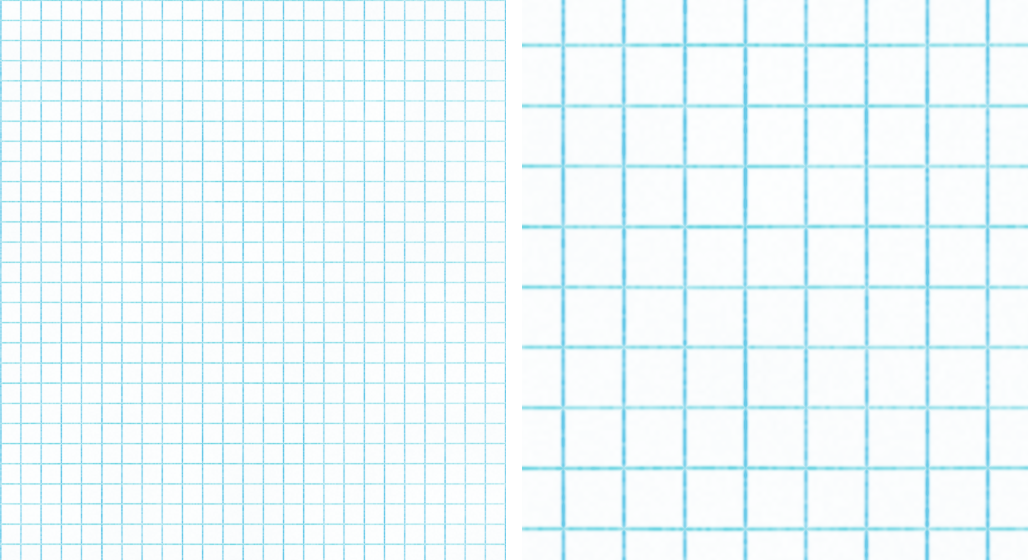
Left, the full canvas; right, a detail of the centre.
Write a WebGL 2 fragment shader that draws this pattern.

```glsl
#version 300 es
precision highp float;

uniform vec2 u_resolution;
out vec4 outColor;

const vec3 PAPER = vec3(0.986, 0.992, 0.994);
const vec3 BLUE_INK = vec3(0.41, 0.79, 0.91);
const vec3 TEAL_INK = vec3(0.45, 0.84, 0.89);

// Lengths are fractions of the canvas height
const vec2 PITCH = vec2(0.03605, 0.03598);
const vec2 FIRST_LINE = vec2(0.0015, 0.0005);
const float LINE_SIGMA = 0.0009;

float hash(vec2 p) {
    vec3 q = fract(p.xyx * vec3(0.1031, 0.1030, 0.0973));
    q += dot(q, q.yzx + 33.33);
    return fract((q.x + q.y) * q.z);
}

float valueNoise(vec2 p) {
    vec2 cell = floor(p);
    vec2 f = fract(p);
    f = f * f * (3.0 - 2.0 * f);
    float low = mix(hash(cell), hash(cell + vec2(1.0, 0.0)), f.x);
    float high = mix(hash(cell + vec2(0.0, 1.0)), hash(cell + vec2(1.0, 1.0)), f.x);
    return mix(low, high, f.y);
}

// Soft profile that keeps its total ink when the pixels are coarse
float softLine(float dist, float sigma, float pixel) {
    float blurred = sqrt(sigma * sigma + 0.083 * pixel * pixel);
    return sigma / blurred * exp(-0.5 * dist * dist / (blurred * blurred));
}

// Ink of one family of parallel lines; seed separates the two families
float ruledLines(float across, float along, float pitch, float seed, float pixel) {
    float index = floor(across / pitch + 0.5);
    float lane = index * 7.0 + seed;
    float shift = (hash(vec2(lane, 3.0)) - 0.5) * 0.0004;
    float wobble = (valueNoise(vec2(along * 12.0, lane)) - 0.5) * 0.0003;
    float dist = across - index * pitch - shift - wobble;

    // Uneven printing along each line and between lines
    float grain = mix(0.78, 1.22, valueNoise(vec2(along * 380.0, lane + 2.0)));
    float patches = mix(0.85, 1.15, valueNoise(vec2(along * 20.0, lane + 4.0)));
    float strength = mix(0.88, 1.12, hash(vec2(lane, 9.0)));
    return softLine(dist, LINE_SIGMA, pixel) * grain * patches * strength;
}

// Distance to the nearest crossing
float crossingDistance(vec2 p, vec2 pitch) {
    return length(p - floor(p / pitch + 0.5) * pitch);
}

void main() {
    float pixel = 1.0 / u_resolution.y;
    vec2 uv = gl_FragCoord.xy / u_resolution;
    vec2 p = gl_FragCoord.xy * pixel;
    vec2 grid = vec2(p.x, 1.0 - p.y) - FIRST_LINE;

    float vertical = ruledLines(grid.x, grid.y, PITCH.x, 11.0, pixel);
    float horizontal = ruledLines(grid.y, grid.x, PITCH.y, 413.0, pixel);

    // Print fades toward the right edge, mostly on the horizontals
    vertical *= mix(1.03, 0.88, smoothstep(0.45, 1.0, uv.x));
    horizontal *= mix(0.88, 0.64, smoothstep(0.45, 1.0, uv.x));

    // Ink thins out where lines cross
    float crossing = exp(-pow(crossingDistance(grid, PITCH) / 0.0014, 2.0));
    float ink = max(vertical, horizontal) * (1.0 - 0.28 * crossing);
    vec3 inkColor = mix(TEAL_INK, BLUE_INK, vertical / (vertical + horizontal + 0.0001));

    // Faint tooth and broad clouding of the paper
    float tooth = valueNoise(p * 330.0) - 0.5;
    float cloud = valueNoise(p * 9.0) - 0.5;
    vec3 paper = PAPER + (tooth + cloud) * vec3(0.011, 0.008, 0.006);

    outColor = vec4(mix(paper, inkColor, clamp(ink * 0.92, 0.0, 1.0)), 1.0);
}
```
